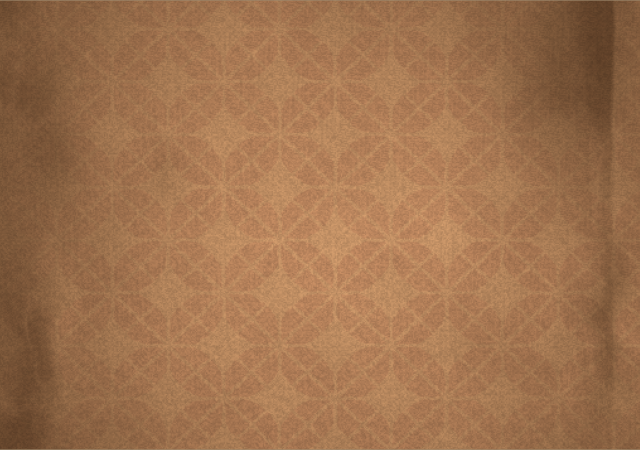
Write a Shadertoy shader that draws this pattern.

```glsl
const vec2 REPEAT = vec2(0.2477, 0.2347);
const vec2 STAR_ORIGIN = vec2(0.745, 0.584);
const vec3 SHADE = vec3(0.37, 0.25, 0.155);
const vec3 LIGHT = vec3(0.768, 0.57, 0.397);
const vec3 LEAF_TINT = vec3(0.955, 0.918, 0.925);
const vec3 RIM = vec3(0.62, 0.54, 0.43);

float hash(vec2 p) {
    return fract(sin(dot(p, vec2(127.1, 311.7))) * 43758.5453);
}

float valueNoise(vec2 p) {
    vec2 cell = floor(p);
    vec2 f = fract(p);
    f = f * f * (3.0 - 2.0 * f);
    float low = mix(hash(cell), hash(cell + vec2(1, 0)), f.x);
    float high = mix(hash(cell + vec2(0, 1)), hash(cell + vec2(1, 1)), f.x);
    return mix(low, high, f.y);
}

float fbm(vec2 p) {
    float sum = 0.0;
    float weight = 0.5;
    for (int i = 0; i < 5; i++) {
        sum += weight * valueNoise(p);
        p = mat2(1.6, 1.2, -1.2, 1.6) * p + 7.3;
        weight *= 0.5;
    }
    return sum;
}

// Soft elliptical mark, one at its centre and zero far away
float stain(vec2 p, vec2 centre, vec2 radius) {
    vec2 d = (p - centre) / radius;
    return exp(-dot(d, d));
}

// Petals around each star, parted by rays, with a four-pointed gap between stars
float petalPattern(vec2 p, float blur) {
    vec2 q = abs(fract(vec2(p.x + p.y, p.x - p.y)) - 0.5);
    float side = 0.5 - max(q.x, q.y);
    float along = min(q.x, q.y);
    float axial = q.x + q.y;
    float across = abs(q.x - q.y);
    float gap = pow(pow(axial, 0.7) + pow(across + 0.0001, 0.7), 1.43) - 0.64;
    float petal = smoothstep(-blur, blur, 0.5 * gap);
    float diagonalRay = smoothstep(-blur, blur, side - 0.024);
    float straightRay = smoothstep(-blur, blur, across - 0.032);
    float notch = smoothstep(-blur, blur, along - 0.02);
    return petal * diagonalRay * straightRay * notch;
}

// Overall light, falling off to the sides, with creases and dark marks
float paperTone(vec2 uv, vec2 p) {
    float cloud = fbm(p * 4.0) - 0.48;
    vec2 warp = vec2(fbm(p * 5.0 + 11.0), fbm(p * 5.0 + 37.0)) - 0.48;
    vec2 w = uv + warp * vec2(0.11, 0.2);
    float falloff = length((uv - vec2(0.53, 0.44)) * vec2(1.7, 1.0));
    float tone = 0.99 - 0.74 * pow(falloff, 1.6) + 0.28 * cloud;

    tone -= 0.28 * stain(w, vec2(0.88, 0.85), vec2(0.09, 0.18));
    tone -= 0.30 * stain(w, vec2(0.94, 0.30), vec2(0.025, 0.19));
    tone -= 0.22 * stain(w, vec2(0.05, 0.17), vec2(0.04, 0.20));
    tone -= 0.15 * stain(w, vec2(0.07, 0.68), vec2(0.05, 0.14));
    tone -= 0.10 * stain(w, vec2(0.24, 0.64), vec2(0.016, 0.06));
    tone -= 0.08 * stain(w, vec2(0.74, 0.25), vec2(0.07, 0.09));
    tone += 0.14 * stain(w, vec2(0.10, 0.20), vec2(0.018, 0.15));

    // Crumpled ridges, strongest at the left and right
    float ridge = 1.0 - abs(2.0 * fbm(p * vec2(8.0, 5.0) + 91.0) - 0.96);
    tone += 0.14 * (pow(ridge, 6.0) - 0.3) * smoothstep(0.28, 0.48, abs(uv.x - 0.5));

    // Vertical fold near the right side
    float fold = uv.x - 0.959 - 0.03 * warp.x;
    float foldShade = smoothstep(-0.075, -0.004, fold) * (1.0 - smoothstep(-0.004, 0.004, fold));
    tone -= 0.20 * foldShade * smoothstep(0.35, 0.95, uv.y);
    tone += 0.12 * smoothstep(-0.004, 0.008, fold);
    return clamp(tone, 0.04, 1.0);
}

void mainImage(out vec4 fragColor, in vec2 fragCoord) {
    vec2 uv = fragCoord / iResolution.xy;
    vec2 p = fragCoord / iResolution.y;
    float pixel = 1.0 / iResolution.y;

    float tone = paperTone(uv, p);
    float grain = valueNoise(p * 357.0) + 0.6 * valueNoise(p * 170.0 + 19.0) - 0.8;
    vec3 color = mix(SHADE, LIGHT, tone);

    // Faded print with ragged edges
    vec2 ragged = vec2(valueNoise(p * 150.0), valueNoise(p * 150.0 + 53.0)) - 0.5;
    vec2 motif = (p - STAR_ORIGIN + 0.005 * ragged) / REPEAT;
    float blur = 0.008 + pixel / REPEAT.y;
    float wear = mix(0.3, 1.0, smoothstep(0.2, 0.85, tone));
    wear *= 0.75 + 0.5 * fbm(p * 9.0 + 71.0);
    color *= mix(vec3(1.0), LEAF_TINT, petalPattern(motif, blur) * wear);

    color *= 1.0 + 0.145 * grain;

    // Thin pale rims along the top and bottom
    float border = min(uv.y, 1.0 - uv.y);
    float rim = 1.0 - smoothstep(0.002 - 0.5 * pixel, 0.002 + 0.5 * pixel, border);
    color = mix(color, RIM, 0.6 * rim);
    fragColor = vec4(color, 1.0);
}
```
